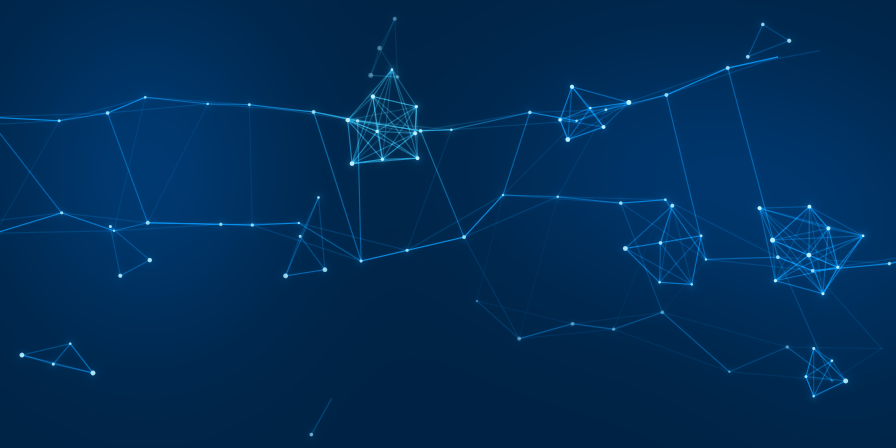
Write a WebGL 1 fragment shader that draws this background.

```glsl
precision highp float;
// A glowing network of thin cyan links and bright nodes over deep blue.
// Three wavy strands of jittered nodes run left to right, with denser webs
// placed along them; soft gaussian glows light the backdrop.
uniform vec2 u_resolution;

float pixel;        // height of one pixel in canvas units
vec2 ink = vec2(0); // x: link light, y: node light

float hash(vec2 p) {
  return fract(sin(dot(p, vec2(127.1, 311.7))) * 43758.5);
}

float bump(float x, float centre, float width) {
  float t = (x - centre) / width;
  return exp(-t * t);
}

float glow(vec2 p, vec2 centre, vec2 size) {
  vec2 d = (p - centre) / size;
  return exp(-dot(d, d));
}

void addLink(vec2 p, vec2 a, vec2 b, float strength) {
  vec2 ab = b - a, ap = p - a;
  float d = length(ap - ab * clamp(dot(ap, ab) / dot(ab, ab), 0.0, 1.0));
  float line = clamp((0.0013 - d) / pixel + 0.5, 0.0, 1.0);
  ink.x += strength * (line + 0.06 * exp(-d * 180.0));
}

void addNode(vec2 p, vec2 a, float radius, float strength) {
  float d = length(p - a);
  ink.y += strength * clamp((radius - d) / pixel + 0.5, 0.0, 1.0);
  ink.x += 0.25 * strength * exp(-d * 150.0);
}

// Height of each strand: 0 upper, 1 middle, 2 lower
float strandHeight(float strand, float x) {
  if (strand < 0.5)
    return 0.73 + 0.06 * bump(x, 0.43, 0.15) + 0.15 * smoothstep(1.35, 1.72, x);
  if (strand < 1.5)
    return 0.52 - 0.08 * bump(x, 0.85, 0.16) + 0.03 * bump(x, 1.25, 0.15)
      - 0.1 * smoothstep(1.45, 1.62, x);
  return 0.29 - 0.08 * smoothstep(1.4, 1.7, x);
}

vec2 strandNode(float strand, float i) {
  vec2 jitter = vec2(hash(vec2(i, strand + 3.0)), hash(vec2(i, strand + 8.0))) - 0.5;
  float x = 0.115 * (i + 0.6 * jitter.x);
  return vec2(x, strandHeight(strand, x) + jitter.y * (0.05 + 0.04 * strand));
}

float strandLight(float strand, float x) {
  if (strand < 0.5) return 1.0 - smoothstep(1.62, 1.75, x);
  if (strand < 1.5) return 1.0;
  return 0.5 * smoothstep(0.95, 1.1, x) * (1.0 - smoothstep(1.75, 1.9, x));
}

void addStrand(vec2 p, float strand) {
  for (int k = -1; k < 19; k++) {
    float i = float(k), pick = hash(vec2(i, strand + 20.0));
    vec2 a = strandNode(strand, i);
    float light = strandLight(strand, a.x);
    addLink(p, a, strandNode(strand, i + 1.0), light * (0.45 + 0.5 * pick));
    addLink(p, a, strandNode(strand, i + 2.0), light * 0.2);
    addNode(p, a, 0.0025 + 0.002 * pick, light * 0.8);
    // Rungs down to the next strand
    if (strand < 1.5) {
      float shown = light * strandLight(strand + 1.0, a.x);
      float bright = step(0.55, pick);
      addLink(p, a, strandNode(strand + 1.0, i + floor(pick * 3.0) - 1.0),
        shown * mix(0.12, 0.5, bright));
    }
  }
}

vec2 webNode(vec2 centre, vec2 size, float count, float i) {
  float angle = 2.4 * i + 6.28 * hash(centre);
  float reach = sqrt((i + 0.6) / count) * (0.8 + 0.4 * hash(centre + i));
  return centre + size * reach * vec2(cos(angle), sin(angle));
}

// Dense web: every pair of nodes is joined, long links more faintly
void addWeb(vec2 p, vec2 centre, vec2 size, float count, float light) {
  vec2 away = abs(p - centre) / size;
  if (max(away.x, away.y) > 1.5) return;
  for (int k = 0; k < 9; k++) {
    float i = float(k);
    if (i >= count) break;
    vec2 a = webNode(centre, size, count, i);
    addNode(p, a, 0.0025 + 0.003 * hash(a), light);
    for (int m = 1; m < 9; m++) {
      float j = i + float(m);
      if (j >= count) break;
      vec2 b = webNode(centre, size, count, j);
      float fade = exp(-length(b - a) * 4.0);
      addLink(p, a, b, light * fade * (0.4 + 0.8 * hash(vec2(i, j))));
    }
  }
}

void main() {
  vec2 p = gl_FragCoord.xy / u_resolution.y;
  pixel = 1.0 / u_resolution.y;

  // Backdrop
  vec3 color = vec3(0.0, 0.137, 0.268);
  color += vec3(0.0, 0.085, 0.17) * glow(p, vec2(0.33, 0.62), vec2(0.32, 0.38));
  color += vec3(0.0, 0.065, 0.135) * glow(p, vec2(1.5, 0.62), vec2(0.42, 0.3));
  color += vec3(0.0, 0.045, 0.09) * glow(p, vec2(1.9, 0.45), vec2(0.3, 0.35));

  // Network
  for (int s = 0; s < 3; s++) addStrand(p, float(s));
  addWeb(p, vec2(0.87, 0.72), vec2(0.12, 0.12), 9.0, 1.0);
  addWeb(p, vec2(0.87, 0.88), vec2(0.06, 0.1), 4.0, 0.35);
  addWeb(p, vec2(1.3, 0.74), vec2(0.1, 0.08), 6.0, 1.0);
  addWeb(p, vec2(1.81, 0.46), vec2(0.14, 0.13), 9.0, 1.0);
  addWeb(p, vec2(1.49, 0.43), vec2(0.12, 0.11), 6.0, 0.9);
  addWeb(p, vec2(1.84, 0.17), vec2(0.08, 0.07), 5.0, 0.9);
  addWeb(p, vec2(0.12, 0.21), vec2(0.1, 0.06), 4.0, 0.9);
  addWeb(p, vec2(0.29, 0.42), vec2(0.06, 0.11), 3.0, 0.9);
  addWeb(p, vec2(0.7, 0.46), vec2(0.07, 0.11), 4.0, 0.8);
  addWeb(p, vec2(1.7, 0.91), vec2(0.06, 0.08), 3.0, 0.8);
  addLink(p, vec2(0.695, 0.03), vec2(0.74, 0.11), 0.3);
  addNode(p, vec2(0.695, 0.03), 0.004, 0.6);

  vec3 linkColor = mix(vec3(0.03, 0.56, 0.92), vec3(0.2, 0.68, 0.85),
    glow(p, vec2(0.87, 0.75), vec2(0.2)));
  color = mix(color, linkColor, min(ink.x, 1.0));
  color = mix(color, vec3(0.72, 0.94, 1.0), min(ink.y, 1.0));
  gl_FragColor = vec4(color, 1.0);
}
```
